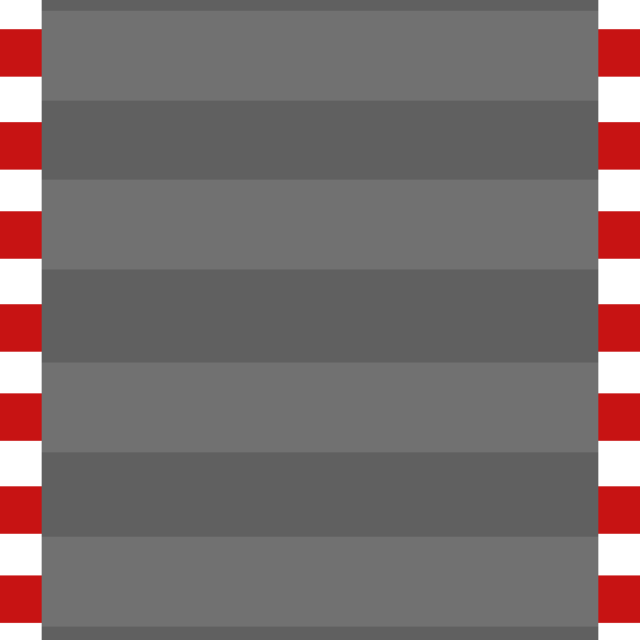
This pattern is drawn by a three.js fragment shader. Its source:

```glsl
varying vec2 vUv;

const vec3 RED = vec3(0.78, 0.075, 0.075);
const vec3 WHITE = vec3(1.0);
const vec3 LIGHT_GREY = vec3(0.443);
const vec3 DARK_GREY = vec3(0.377);

const float SOFTNESS = 0.0012;       // half width of every smoothed edge
const float ROAD_HALF_WIDTH = 0.4349;

const float KERB_START = 0.0638;     // centre of the lowest red block
const float KERB_PITCH = 0.14225;
const float KERB_HALF_HEIGHT = 0.0371;
const float KERB_ODD_SHIFT = -0.003; // every second block sits a little low

const float BAND_START = 0.094;      // centre of the lowest light band
const float BAND_PITCH = 0.2739;
const float BAND_HALF_HEIGHT = 0.0702;
const float BAND_WOBBLE = 0.0074;    // uneven spacing, cycling over three bands
const float BAND_PHASE = 1.961;
const float THIRD_TURN = 2.0944;

// Soft coverage of a strip around zero
float strip(float offset, float halfSize) {
  return 1.0 - smoothstep(-SOFTNESS, SOFTNESS, abs(offset) - halfSize);
}

// Index of the repeat nearest to a position
float nearestIndex(float position, float start, float pitch) {
  return floor((position - start) / pitch + 0.5);
}

vec3 kerbColor(float y) {
  float i = nearestIndex(y, KERB_START, KERB_PITCH);
  float center = KERB_START + i * KERB_PITCH + mod(i, 2.0) * KERB_ODD_SHIFT;
  return mix(WHITE, RED, strip(y - center, KERB_HALF_HEIGHT));
}

vec3 roadColor(float y) {
  float i = nearestIndex(y, BAND_START, BAND_PITCH);
  float wobble = BAND_WOBBLE * cos(THIRD_TURN * i + BAND_PHASE);
  float center = BAND_START + i * BAND_PITCH + wobble;
  return mix(DARK_GREY, LIGHT_GREY, strip(y - center, BAND_HALF_HEIGHT));
}

void main() {
  // Banded road between two striped kerbs
  float road = strip(vUv.x - 0.5, ROAD_HALF_WIDTH);
  gl_FragColor = vec4(mix(kerbColor(vUv.y), roadColor(vUv.y), road), 1.0);
}
```
